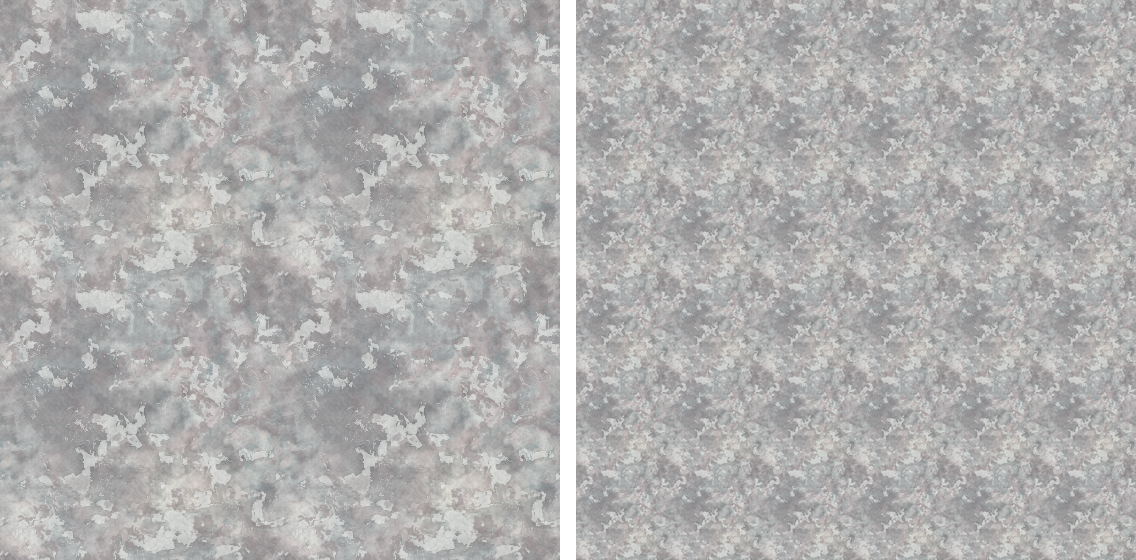
Left, the tile; right, the same tile 3 across and 3 down.
Reproduce this texture procedurally as a WebGL 1 fragment shader.

```glsl
precision highp float;
uniform vec2 u_resolution;

float hash(vec2 p) {
  return fract(sin(dot(p, vec2(127.1, 311.7))) * 43758.5453);
}

// Value noise with n cells per tile, wrapping at the tile edge
float noise(vec2 p, vec2 n, float seed) {
  p = p * n + 0.37 * seed;
  vec2 i = floor(p), f = fract(p);
  f = f * f * (3.0 - 2.0 * f);
  vec2 a = mod(i, n) + seed, b = mod(i + 1.0, n) + seed;
  return mix(mix(hash(a), hash(vec2(b.x, a.y)), f.x),
             mix(hash(vec2(a.x, b.y)), hash(b), f.x), f.y);
}

float fbm(vec2 p, vec2 n, float seed) {
  float sum = 0.0, amp = 0.418;
  for (int i = 0; i < 5; i++) {
    sum += amp * noise(p, n, seed);
    n *= 2.0;
    amp *= 0.62;
    seed += 7.0;
  }
  return sum;
}

// Soft wrapped ellipse
float blob(vec2 p, vec2 centre, vec2 radius) {
  vec2 d = (fract(p - centre + 0.5) - 0.5) / radius;
  return exp(-dot(d, d));
}

// Thin line along the middle level of a noise field
float vein(vec2 p, vec2 n, float seed, float width) {
  return 1.0 - smoothstep(0.0, width, abs(fbm(p, n, seed) - 0.5));
}

void main() {
  // Two tiles each way
  vec2 p = gl_FragCoord.xy / u_resolution * 2.0;
  vec2 warp = vec2(fbm(p, vec2(9.0), 1.0), fbm(p, vec2(9.0), 2.0)) - 0.5;
  vec2 q = p + 0.07 * warp;
  vec2 region = p + 0.3 * warp;

  // Broad worn and pale areas
  float worn = blob(region, vec2(0.21, 0.68), vec2(0.2, 0.21))
             + blob(region, vec2(0.36, 0.3), vec2(0.12, 0.18))
             + 0.7 * blob(region, vec2(0.2, 0.42), vec2(0.14, 0.12))
             + 0.5 * blob(region, vec2(0.36, 0.65), vec2(0.07, 0.12));
  worn = min(worn, 1.0);
  float pale = blob(region, vec2(0.1, 0.1), vec2(0.11, 0.1))
             + blob(region, vec2(0.45, 0.91), vec2(0.05, 0.11))
             + blob(region, vec2(0.64, 0.61), vec2(0.09, 0.06))
             + blob(region, vec2(0.79, 0.77), vec2(0.035, 0.1))
             + 0.9 * blob(region, vec2(0.62, 0.26), vec2(0.07, 0.08))
             + 0.6 * blob(region, vec2(0.86, 0.2), vec2(0.1, 0.14))
             + 0.7 * blob(region, vec2(0.02, 0.72), vec2(0.04, 0.1))
             + 0.6 * blob(region, vec2(0.38, 0.1), vec2(0.03, 0.05));
  pale = min(pale, 1.0);

  // Mottled plaster, rougher away from the worn areas
  float cloud = fbm(q, vec2(8.0), 3.0) - 0.5;
  float mottle = smoothstep(0.36, 0.64, fbm(q, vec2(15.0), 4.0)) - 0.5;
  float speck = fbm(p, vec2(32.0), 21.0) - 0.5;
  float tone = 0.56 + (0.9 * cloud + 0.42 * mottle + 0.55 * speck) * (1.0 - 0.55 * worn)
             + 0.22 * pale - 0.34 * worn;
  vec3 color = mix(vec3(0.53, 0.53, 0.54), vec3(0.84, 0.84, 0.83), clamp(tone, 0.0, 1.0));

  // Pink, cream and blue-grey stains
  float pink = smoothstep(0.46, 0.64, fbm(q, vec2(12.0), 5.0));
  pink *= 0.4 + 0.6 * blob(p, vec2(0.66, 0.65), vec2(0.24, 0.26));
  color = mix(color, color * vec3(0.99, 0.925, 0.93), pink);
  float cream = blob(region, vec2(0.7, 0.25), vec2(0.24, 0.2));
  color *= mix(vec3(1.0), vec3(1.01, 1.005, 0.98), cream);
  float cool = smoothstep(0.48, 0.66, fbm(q, vec2(7.0), 6.0));
  color *= mix(vec3(1.0), vec3(0.97, 0.995, 1.0), cool);

  // Ragged white flakes with a shaded rim
  float height = fbm(q, vec2(14.0), 8.0) - 0.61 + 0.09 * pale + 0.3 * cloud;
  float flake = smoothstep(0.0, 0.05, height);
  float rim = smoothstep(-0.05, 0.0, height) * (1.0 - flake);
  color *= 1.0 - 0.06 * rim;
  color = mix(color, vec3(0.85, 0.86, 0.85) + 0.12 * speck, 0.75 * flake);

  // Small mauve pits
  float pit = smoothstep(0.58, 0.66, fbm(q, vec2(20.0), 9.0));
  color = mix(color, vec3(0.59, 0.555, 0.56), 0.6 * pit * (1.0 - 0.6 * worn));

  // Pale scratches and upright teal veins
  float patches = smoothstep(0.48, 0.6, fbm(p, vec2(7.0), 10.0));
  float scratch = vein(q, vec2(12.0, 8.0), 11.0, 0.016) * patches;
  color = mix(color, vec3(0.85), 0.6 * scratch);
  float tealArea = smoothstep(0.52, 0.64, fbm(p, vec2(7.0, 5.0), 12.0));
  float teal = vein(q, vec2(10.0, 4.0), 13.0, 0.02) * tealArea;
  color = mix(color, vec3(0.54, 0.63, 0.64), 0.55 * teal);

  // Fine grain
  color += 0.05 * (noise(p, vec2(180.0), 14.0) - 0.5);
  gl_FragColor = vec4(color, 1.0);
}
```
